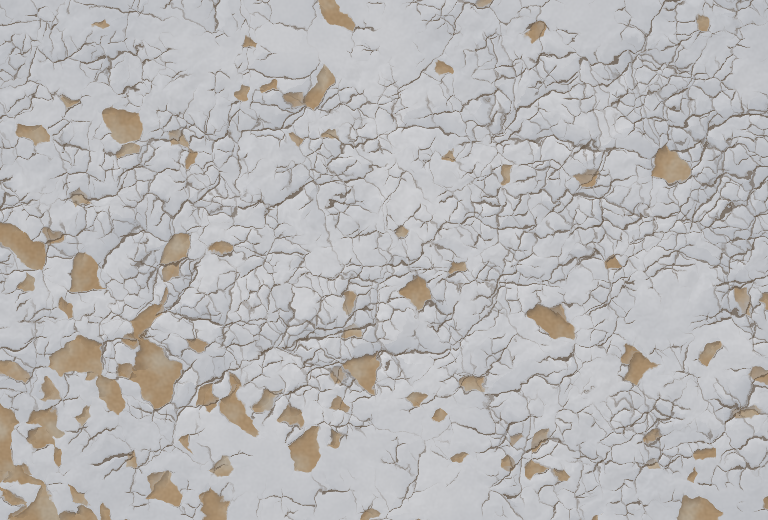
A WebGL 2 fragment shader for this texture:

```glsl
#version 300 es
precision highp float;
// Weathered wall: cracked, curling pale paint with flakes missing over ochre plaster.

uniform vec2 u_resolution;
out vec4 fragColor;

const vec3 PAINT       = vec3(0.793, 0.795, 0.805);
const vec3 PAINT_SHADE = vec3(0.670, 0.685, 0.712);
const vec3 OCHRE       = vec3(0.650, 0.550, 0.430);
const vec3 PALE_OCHRE  = vec3(0.690, 0.640, 0.565);
const vec3 CREVICE     = vec3(0.400, 0.350, 0.300);
const vec2 LIGHT       = vec2(-0.45, 0.89);
const float BROAD_SCALE  = 8.0;
const float MEDIUM_SCALE = 18.0;
const float FINE_SCALE   = 34.0;
const float COARSE_WARP  = 0.055;
const float JAGGED_WARP  = 0.017;
const float CURL_REACH   = 0.19;   // in flake sizes
const float SHADOW_REACH = 0.006;
const float RELIEF       = 0.085;

struct Flake {
  float edge;     // distance to the nearest border
  vec2 outward;   // direction across that border
  vec2 site;
  vec2 neighbor;
};

vec2 hash2(vec2 p) {
  vec3 q = fract(vec3(p.xyx) * vec3(0.1031, 0.1030, 0.0973));
  q += dot(q, q.yzx + 33.33);
  return fract((q.xx + q.yz) * q.zy);
}

float gradientNoise(vec2 p) {
  vec2 i = floor(p), f = fract(p);
  vec2 u = f * f * f * (f * (f * 6.0 - 15.0) + 10.0);
  vec2 e = vec2(0.0, 1.0);
  float a = dot(hash2(i + 70.0) * 2.0 - 1.0, f);
  float b = dot(hash2(i + e.yx + 70.0) * 2.0 - 1.0, f - e.yx);
  float c = dot(hash2(i + e.xy + 70.0) * 2.0 - 1.0, f - e.xy);
  float d = dot(hash2(i + e.yy + 70.0) * 2.0 - 1.0, f - e.yy);
  return mix(mix(a, b, u.x), mix(c, d, u.x), u.y);
}

float fbm(vec2 p) {
  float sum = 0.0, gain = 0.6;
  for (int i = 0; i < 4; i++) {
    sum += gain * gradientNoise(p);
    p = mat2(1.6, 1.2, -1.2, 1.6) * p + 9.7;
    gain *= 0.5;
  }
  return sum;
}

vec2 noise2(vec2 p) { return vec2(fbm(p), fbm(p + 41.3)); }

// Voronoi cell with its nearest border
Flake findFlake(vec2 p) {
  vec2 cell = floor(p), nearest = vec2(9.0), home = cell;
  for (int k = 0; k < 9; k++) {
    vec2 id = cell + vec2(k % 3 - 1, k / 3 - 1);
    vec2 r = id + hash2(id + 17.0) - p;
    if (dot(r, r) < dot(nearest, nearest)) { nearest = r; home = id; }
  }
  Flake f = Flake(9.0, vec2(0.0), home, home);
  for (int k = 0; k < 25; k++) {
    vec2 id = home + vec2(k % 5 - 2, k / 5 - 2);
    vec2 r = id + hash2(id + 17.0) - p;
    vec2 across = r - nearest;
    if (dot(across, across) < 1e-5) continue;
    vec2 n = normalize(across);
    float d = dot(0.5 * (nearest + r), n);
    if (d < f.edge) { f.edge = d; f.outward = n; f.neighbor = id; }
  }
  return f;
}

// Paint is lost most in the lower left, often in clusters
bool isBare(vec2 site, float scale, float loss) {
  vec2 p = site / scale;
  float low = smoothstep(0.62, 0.2, p.y);
  float corner = low * smoothstep(0.85, 0.25, p.x);
  float cluster = smoothstep(0.0, 0.35, gradientNoise(p * 5.0 + 3.0));
  float chance = 0.028 + 0.035 * low + corner * (0.05 + 0.36 * cluster);
  return hash2(site + 91.0).x < chance * loss;
}

void peelLayer(inout vec3 color, vec2 p, vec3 plaster, float scale,
               float width, float activity, float loss) {
  float px = 1.1 / u_resolution.y;
  Flake f = findFlake(p * scale);
  float d = f.edge / scale;
  float facing = dot(f.outward, LIGHT);
  float under = max(facing, 0.0);
  float breakup = gradientNoise(p * scale * 0.6 + scale);
  float open = smoothstep(0.0, 0.55, breakup * 1.2 + activity - 0.4);
  bool bare = isBare(f.site, scale, loss);
  bool bareNext = isBare(f.neighbor, scale, loss);

  // Curled rims: lit towards the light, bluish grey away from it
  float curl = exp(-f.edge / CURL_REACH) * max(open, bareNext ? 0.5 : 0.0);
  color = mix(color, PAINT_SHADE, curl * clamp(0.25 - facing, 0.0, 1.0) * 0.65);
  color += 0.035 * curl * under;

  // Thin crack, widened where an overhanging flake shades it
  float chipping = 0.7 + 1.3 * gradientNoise(p * 55.0 + scale);
  float gap = width * open * chipping * (0.2 + 1.1 * under);
  float crack = (1.0 - smoothstep(gap, gap + px, d)) * smoothstep(0.0, 0.4, open);
  color = mix(color, CREVICE, crack * (0.22 + 0.6 * under));

  // Exposed plaster, shaded under its upper rim
  if (bare) {
    float shadow = bareNext ? 0.0 : exp(-d / SHADOW_REACH) * under;
    vec3 ground = mix(plaster, CREVICE, 0.85 * shadow);
    color = mix(color, ground, bareNext ? 1.0 : smoothstep(0.0, px * 1.5, d));
  }
}

void main() {
  vec2 p = gl_FragCoord.xy / u_resolution.y;
  vec2 warped = p + COARSE_WARP * noise2(p * 7.0) + JAGGED_WARP * noise2(p * 36.0);

  // Crack activity: strong middle band and right side, calmer top and bottom
  float band = smoothstep(0.05, 0.4, p.y) * smoothstep(1.02, 0.7, p.y);
  float right = smoothstep(0.8, 1.3, p.x);
  float activity = 0.33 + 0.24 * band + 0.07 * right + 0.5 * gradientNoise(p * 4.0 + 5.0);

  // Paint surface with soft crumpled relief
  float mottling = fbm(p * 6.0 + 20.0);
  float grain = gradientNoise(p * 150.0);
  float slope = fbm(warped * 20.0) - fbm((warped + 0.008 * LIGHT) * 20.0);
  float vignette = length((p - vec2(0.74, 0.48)) * vec2(0.8, 1.1));
  float shade = clamp(0.08 + 0.45 * mottling + 0.5 * vignette * vignette, 0.0, 0.7);
  vec3 color = mix(PAINT, PAINT_SHADE, shade) + 0.014 * grain;
  color += RELIEF * clamp(slope * 1.6, -0.8, 0.35) * smoothstep(0.1, 0.6, activity);
  vec3 plaster = mix(OCHRE, PALE_OCHRE, smoothstep(-0.1, 0.35, fbm(p * 14.0)));
  plaster += 0.04 * grain + 0.05 * mottling;

  peelLayer(color, warped, plaster, FINE_SCALE, 0.0020, activity, 0.8);
  peelLayer(color, warped + 3.1 / BROAD_SCALE, plaster, BROAD_SCALE, 0.0032, activity + 0.06, 0.0);
  peelLayer(color, warped, plaster, MEDIUM_SCALE, 0.0030, activity + 0.03, 0.9);

  fragColor = vec4(clamp(color, 0.0, 1.0), 1.0);
}
```
